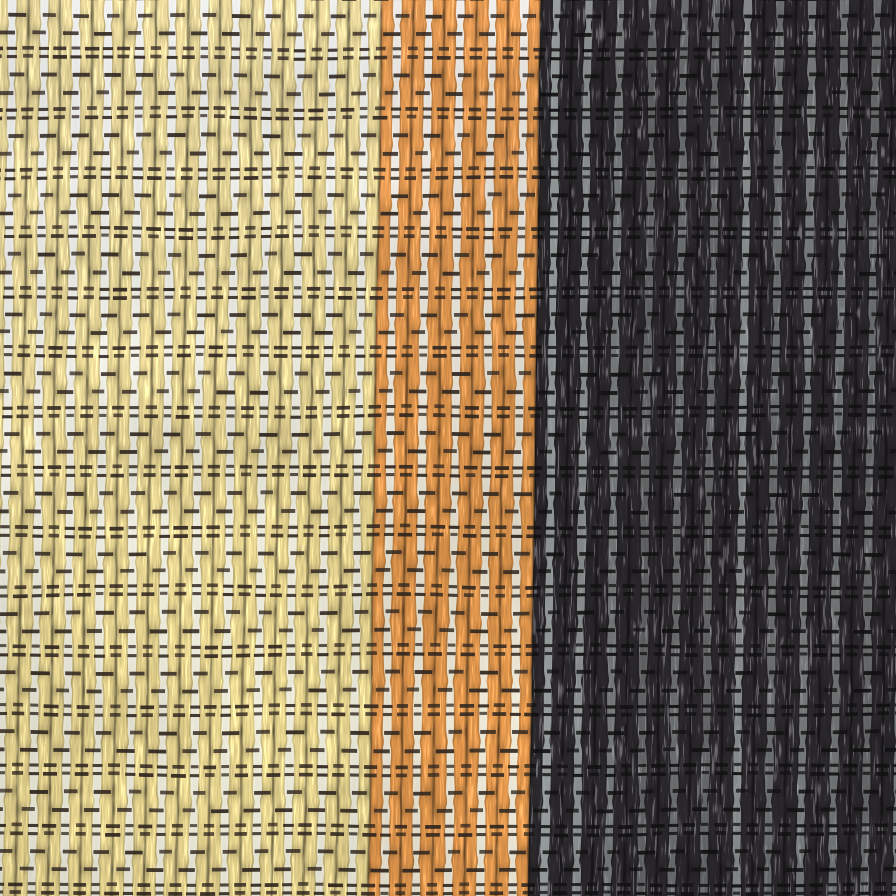
Write a WebGL 1 fragment shader that draws this texture.

```glsl
precision highp float;

uniform vec2 u_resolution;

const vec2 REPEATS = vec2(28.0, 15.0);
const vec3 STRAW = vec3(0.87, 0.80, 0.54);
const vec3 ORANGE = vec3(0.85, 0.57, 0.29);
const vec3 CHARCOAL = vec3(0.16, 0.15, 0.16);
const vec3 BACKLIGHT = vec3(0.91, 0.91, 0.86);
const vec3 WEFT = vec3(0.19, 0.15, 0.12);

float hash(vec2 p) {
  return fract(sin(dot(p, vec2(127.1, 311.7))) * 43758.5453);
}

float noise(vec2 p) {
  vec2 i = floor(p);
  vec2 f = fract(p);
  f = f * f * (3.0 - 2.0 * f);
  return mix(mix(hash(i), hash(i + vec2(1.0, 0.0)), f.x),
             mix(hash(i + vec2(0.0, 1.0)), hash(i + 1.0), f.x), f.y);
}

// Signed distance to the nearest integer multiple of one repeat
float wrap(float x) {
  return fract(x + 0.5) - 0.5;
}

// Soft-edged stripe around d = 0
float band(float d, float halfWidth, float soft) {
  return 1.0 - smoothstep(halfWidth - soft, halfWidth + soft, abs(d));
}

// Visible piece of a weft thread, centred at c within the repeat
float dash(vec2 p, vec2 c, vec2 halfSize, vec2 soft) {
  vec2 tile = floor(p - c + 0.5);
  float vary = hash(tile + c * 17.0);
  vec2 d = p - c - tile;
  d.y += (vary - 0.5) * 0.02;
  float mask = band(d.x, halfSize.x * mix(0.75, 1.15, vary), soft.x);
  return mask * band(d.y, halfSize.y, soft.y) * mix(0.78, 1.0, vary);
}

// Darkening where a tape dives under a weft at height c
float dive(float y, float c) {
  float d = wrap(y - c);
  return exp(-d * d * 90.0);
}

// Flat tape: rounded across, fibrous along, dipping at the wefts
float tapeShade(vec2 p, float fibre) {
  float side = step(0.5, fract(p.x));
  float across = fract(p.x * 2.0) * 2.0 - 1.0;
  float dip = dive(p.y, mix(0.63, 0.33, side));
  float edge = smoothstep(0.55, 1.0, abs(across));
  return 1.03 - 0.20 * edge - 0.13 * dip + (fibre - 0.5) * 0.28;
}

void main() {
  vec2 uv = gl_FragCoord.xy / u_resolution;
  vec2 soft = 0.6 * REPEATS / u_resolution;

  // Slightly leaning, uneven weave
  vec2 p = uv * REPEATS - vec2(0.2, 0.108);
  p.x -= 0.4 * (uv.y - 0.5) + 0.07 * (noise(uv * vec2(28.0, 9.0)) - 0.5);
  p.y += 0.05 * (noise(uv * vec2(9.0, 15.0)) - 0.5);

  // Colour zones change at tape edges
  float orangeZone = smoothstep(-soft.x, soft.x, p.x - 11.5);
  float darkZone = smoothstep(-soft.x, soft.x, p.x - 16.5);
  vec3 base = mix(mix(STRAW, ORANGE, orangeZone), CHARCOAL, darkZone);

  // Warp tapes and their fibres
  float fibre = 0.6 * noise(p * vec2(17.0, 3.0)) + 0.4 * noise(p * vec2(34.0, 6.0) + 9.0);
  vec3 color = base * tapeShade(p, fibre);
  float gloss = smoothstep(0.58, 0.85, fibre);
  color += gloss * mix(vec3(0.06, 0.07, 0.08), vec3(0.24, 0.24, 0.25), darkZone);

  // Narrow crease between the two tapes of a repeat
  float crease = band(wrap(p.x - 0.5), 0.035, soft.x);
  color *= 1.0 - 0.26 * crease * (0.4 + noise(p * vec2(1.0, 6.0)));

  // Light through the slits, pinched by bulging tapes
  float column = hash(vec2(floor(p.x + 0.5), 4.0));
  float bulge = dive(p.y, 0.48);
  float slitWidth = 0.125 - 0.045 * bulge + 0.04 * (noise(p * vec2(1.0, 3.0)) - 0.5);
  float slit = band(wrap(p.x), slitWidth, soft.x);
  float slitLight = mix(0.92, mix(0.45, 0.85, column), darkZone);
  vec3 glow = BACKLIGHT * mix(vec3(1.0), vec3(0.72, 0.75, 0.79), darkZone);
  color = mix(color, glow, slit * slitLight);
  float rim = band(abs(wrap(p.x)) - slitWidth - 0.025, 0.025, soft.x);
  color *= 1.0 - 0.14 * rim;

  // Weft group: one close pair, then two single threads
  float weft = 0.0;
  for (int i = 0; i < 2; i++) {
    float k = float(i);
    float pairY = 0.14 * k - 0.07;
    weft = max(weft, dash(p, vec2(0.5, pairY), vec2(0.20, 0.031), soft));
    weft = max(weft, dash(p, vec2(0.0, pairY), vec2(0.15, 0.026), soft));
    float singleY = 0.33 + 0.30 * k;
    float singleX = mix(-0.16, 0.16, k);
    weft = max(weft, dash(p, vec2(singleX, singleY), vec2(0.25, 0.032), soft));
  }
  vec3 thread = mix(WEFT, vec3(0.07, 0.065, 0.07), darkZone);
  color = mix(color, thread, weft * 0.94);

  // Broad uneven light, paler at the upper left
  float pale = smoothstep(0.5, 1.3, uv.y + 0.4 * (1.0 - uv.x)) * (1.0 - darkZone);
  color = mix(color, color * vec3(1.02, 1.03, 1.10), pale);
  color *= 0.95 + 0.10 * noise(uv * vec2(7.0, 10.0));
  gl_FragColor = vec4(clamp(color, 0.0, 1.0), 1.0);
}
```
